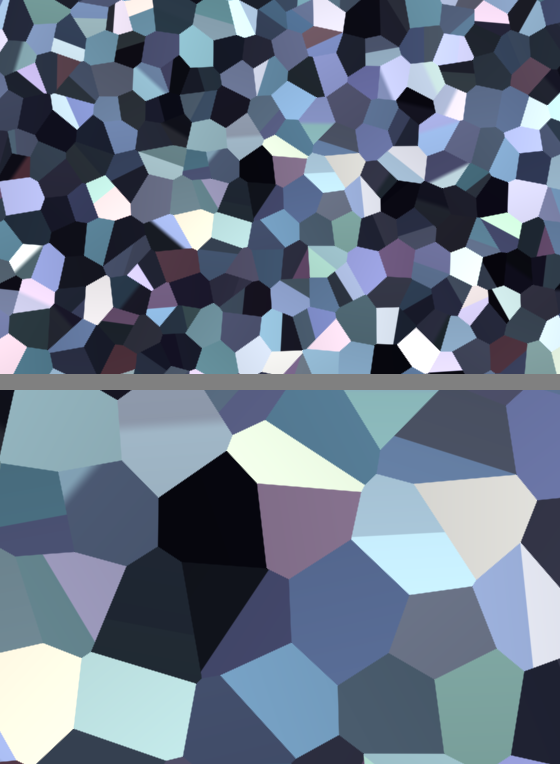
Top: the whole. Bottom: its middle third, enlarged.
Reproduce this background procedurally as a Shadertoy shader.

```glsl
// Mosaic of irregular polygonal shards in slate blue, near-black and icy white.
// Voronoi cells on a jittered, staggered grid; some are cut in two by a straight
// line, and each piece takes a flat tone from a ramp weighted by area.

const float ROWS = 12.0;           // cells along the canvas height
const float JITTER = 0.80;         // scatter of the sites, in cells
const float SPLIT_SHARE = 0.48;    // share of cells cut in two
const float SOFT_SHARE = 0.22;     // share of cuts with a faded side
const float SOFT_WIDTH = 0.16;     // width of a faded cut, in cells
const float RELATED_SHARE = 0.6;   // share of cuts with similar tones
const float TONE_STEP = 0.30;      // tone range between similar halves
const float TINT = 0.22;           // per-channel colour variation
const float ACCENT_SHARE = 0.06;   // share of mauve, maroon and teal pieces
const float SHADING = 0.04;        // faint gradient inside a cell

const vec3 MAUVE = vec3(0.45, 0.33, 0.47);
const vec3 MAROON = vec3(0.34, 0.20, 0.24);
const vec3 TEAL = vec3(0.32, 0.50, 0.57);

// Tone ramp: each stop sits at the middle of its share of the area.
const int STOPS = 8;
const float STOP_AT[STOPS] = float[](0.0, 0.10, 0.32, 0.515, 0.675, 0.825, 0.93, 1.0);
const vec3 STOP_COLOR[STOPS] = vec3[](
    vec3(0.02, 0.02, 0.05), vec3(0.08, 0.08, 0.13),
    vec3(0.17, 0.20, 0.26), vec3(0.30, 0.35, 0.45),
    vec3(0.42, 0.51, 0.63), vec3(0.64, 0.73, 0.85),
    vec3(0.87, 0.92, 0.98), vec3(0.98, 0.99, 1.00));

// Integer hash: three values from 0 to 1 per cell and salt.
vec3 hash3(ivec2 cell, int salt) {
    uvec3 v = uvec3(ivec3(cell, salt)) * 1664525u + 1013904223u;
    v.x += v.y * v.z; v.y += v.z * v.x; v.z += v.x * v.y;
    v ^= v >> 16u;
    v.x += v.y * v.z; v.y += v.z * v.x; v.z += v.x * v.y;
    return vec3(v >> 8u) / 16777216.0;
}

vec2 sitePosition(ivec2 cell) {
    float stagger = 0.5 * float(cell.y & 1) - 0.25;
    vec2 jitter = JITTER * (hash3(cell, 1).xy - 0.5);
    return vec2(cell) + 0.5 + vec2(stagger, 0.0) + jitter;
}

vec3 toneRamp(float tone) {
    vec3 color = STOP_COLOR[0];
    for (int i = 1; i < STOPS; i++) {
        float t = clamp((tone - STOP_AT[i - 1]) / (STOP_AT[i] - STOP_AT[i - 1]), 0.0, 1.0);
        color = mix(color, STOP_COLOR[i], t);
    }
    return color;
}

// Flat colour of one piece: ramp tone, slight tint, rare accent.
vec3 pieceColor(ivec2 cell, int salt, float tone) {
    vec3 tint = hash3(cell, salt) - 0.5;
    vec3 pick = hash3(cell, salt + 1);
    vec3 color = toneRamp(tone) * (1.0 + TINT * tint);
    vec3 accent = pick.y < 0.4 ? MAUVE : (pick.y < 0.7 ? MAROON : TEAL);
    return pick.x < ACCENT_SHARE ? mix(color, accent, 0.8) : color;
}

// Colour of a cell at p, with its optional straight cut.
vec3 cellColor(ivec2 cell, vec2 p, float pixel) {
    vec3 cut = hash3(cell, 2);
    vec3 look = hash3(cell, 3);
    float angle = 6.28318 * cut.y;
    float side = dot(p - sitePosition(cell), vec2(cos(angle), sin(angle)));

    float tone = look.x;
    vec3 color = pieceColor(cell, 4, tone);
    if (cut.x < SPLIT_SHARE) {
        // Reflection at 0 and 1 keeps the tone shares even.
        float near = tone + TONE_STEP * (2.0 * look.z - 1.0);
        near = 1.0 - abs(1.0 - abs(near));
        float otherTone = look.y < RELATED_SHARE ? near : look.z;
        float d = side - 0.3 * (cut.z - 0.5);
        bool soft = hash3(cell, 8).x < SOFT_SHARE;
        float blend = soft ? smoothstep(-pixel, SOFT_WIDTH, d)
                           : smoothstep(-pixel, pixel, d);
        color = mix(color, pieceColor(cell, 6, otherTone), blend);
    }
    return color * (1.0 + SHADING * side);
}

void mainImage(out vec4 fragColor, in vec2 fragCoord) {
    float pixel = ROWS / iResolution.y;
    vec2 p = fragCoord * pixel;

    // Nearest site.
    ivec2 base = ivec2(floor(p));
    ivec2 home = base;
    float best = 1e9;
    for (int y = -2; y <= 2; y++)
    for (int x = -2; x <= 2; x++) {
        ivec2 cell = base + ivec2(x, y);
        vec2 r = sitePosition(cell) - p;
        float d = dot(r, r);
        if (d < best) { best = d; home = cell; }
    }

    // Closest border and the cell behind it.
    vec2 toHome = sitePosition(home) - p;
    ivec2 neighbour = home;
    float border = 1e9;
    for (int y = -2; y <= 2; y++)
    for (int x = -2; x <= 2; x++) {
        if (x == 0 && y == 0) continue;
        ivec2 cell = home + ivec2(x, y);
        vec2 r = sitePosition(cell) - p;
        float d = dot(0.5 * (toHome + r), normalize(r - toHome));
        if (d < border) { border = d; neighbour = cell; }
    }

    // Smooth the seam: both sides meet at an even mix.
    float seam = 0.5 - 0.5 * smoothstep(0.0, 0.8 * pixel, border);
    vec3 color = mix(cellColor(home, p, pixel), cellColor(neighbour, p, pixel), seam);
    fragColor = vec4(clamp(color, 0.0, 1.0), 1.0);
}
```
